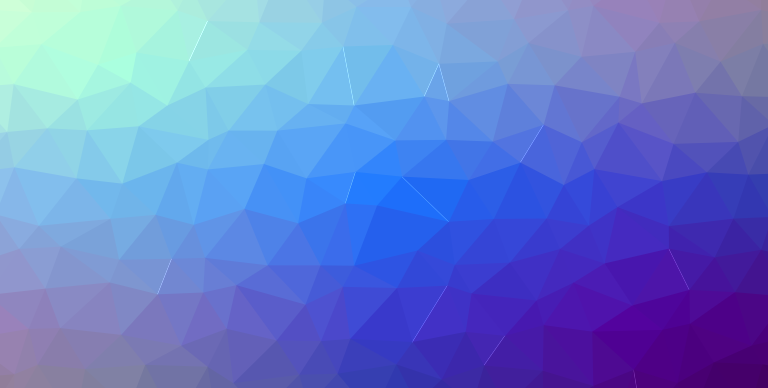
Write a Shadertoy shader that draws this background.

```glsl
// Low-poly mesh of flat triangles shaded from mint through blue to deep purple.

#define CELL vec2(0.125, 0.103)   // mesh spacing, in canvas heights
#define ROW_SHIFT 0.35            // vertical shift of the rows, in cells
#define JITTER 0.60               // full range of vertex displacement, in cells
#define BLEND_POWER vec3(1.6, 1.0, 1.0) // keeps red fuller in colour blends
#define FACET_VARIATION 0.018     // random brightness per triangle
#define SEAM_RARITY 0.98          // hash threshold for a pale edge
#define SEAM_STRENGTH 0.22
#define SEAM_WIDTH 0.0022         // in canvas heights

const vec3 PALE_MINT = vec3(0.80, 1.00, 0.84);
const vec3 MINT      = vec3(0.66, 1.00, 0.87);
const vec3 BLUE      = vec3(0.08, 0.46, 1.00);
const vec3 VIOLET    = vec3(0.33, 0.00, 0.61);
const vec3 PLUM      = vec3(0.26, 0.00, 0.38);

vec2 hash22(vec2 p) {
    vec3 q = fract(vec3(p.xyx) * vec3(0.1031, 0.1030, 0.0973));
    q += dot(q, q.yzx + 33.33);
    return fract((q.xx + q.yz) * q.zy);
}

vec3 blend(vec3 a, vec3 b, float t) {
    return pow(mix(pow(a, BLEND_POWER), pow(b, BLEND_POWER), t), 1.0 / BLEND_POWER);
}

// Five-stop ramp used along both axes
vec3 ramp(float t) {
    vec3 c = blend(PALE_MINT, MINT, clamp(t * 6.0, 0.0, 1.0));
    c = blend(c, BLUE, clamp(t * 3.0 - 0.5, 0.0, 1.0));
    c = blend(c, VIOLET, clamp(t * 3.0 - 1.5, 0.0, 1.0));
    return blend(c, PLUM, clamp(t * 6.0 - 5.0, 0.0, 1.0));
}

// Jittered vertex of the staggered lattice, in canvas heights
vec2 meshVertex(vec2 id) {
    vec2 offset = (hash22(id + 40.0) - 0.5) * JITTER;
    float stagger = 0.5 * mod(id.y, 2.0);
    return (id + vec2(stagger, ROW_SHIFT) + offset) * CELL;
}

// Signed distance to the line a-b, positive on its right
float lineDistance(vec2 p, vec2 a, vec2 b) {
    vec2 edge = normalize(b - a);
    return dot(p - a, vec2(edge.y, -edge.x));
}

// Adds one triangle: premultiplied colour and coverage
void addTriangle(inout vec4 sum, vec2 p, vec2 a, vec2 b, vec2 c, float seed) {
    float pixel = 1.0 / iResolution.y;
    float winding = sign((b.x - a.x) * (c.y - a.y) - (b.y - a.y) * (c.x - a.x));
    vec3 d = winding * vec3(lineDistance(p, a, b), lineDistance(p, b, c),
                            lineDistance(p, c, a));
    float coverage = clamp(0.5 - max(d.x, max(d.y, d.z)) / pixel, 0.0, 1.0);
    if (coverage <= 0.0) return;

    // Flat shade taken at the centroid
    vec2 center = (a + b + c) / 3.0;
    float x = clamp(center.x * iResolution.y / iResolution.x, 0.0, 1.0);
    float y = clamp(1.0 - center.y, 0.0, 1.0);
    vec3 color = blend(ramp(x), ramp(y), 0.5);
    color += (seed - 0.5) * FACET_VARIATION;

    // Occasional pale seam
    float seam = 1.0 - smoothstep(0.0, max(SEAM_WIDTH, pixel), abs(d.y));
    color += seam * SEAM_STRENGTH * step(SEAM_RARITY, seed);
    sum += vec4(color, 1.0) * coverage;
}

void mainImage(out vec4 fragColor, in vec2 fragCoord) {
    vec2 p = fragCoord / iResolution.y;
    vec2 cell = floor(p / CELL - vec2(0.0, ROW_SHIFT));
    vec4 sum = vec4(0.0);

    // Each lattice cell holds two triangles; the diagonal alternates by row
    for (int j = -1; j <= 1; j++) {
        for (int i = -2; i <= 1; i++) {
            vec2 id = cell + vec2(i, j);
            vec2 a = meshVertex(id);
            vec2 b = meshVertex(id + vec2(1, 0));
            vec2 c = meshVertex(id + vec2(0, 1));
            vec2 d = meshVertex(id + vec2(1, 1));
            vec2 seed = hash22(id + 91.0);
            bool odd = mod(id.y, 2.0) > 0.5;
            addTriangle(sum, p, a, b, odd ? d : c, seed.x);
            addTriangle(sum, p, c, d, odd ? a : b, seed.y);
        }
    }
    fragColor = vec4(clamp(sum.rgb / max(sum.a, 0.001), 0.0, 1.0), 1.0);
}
```
